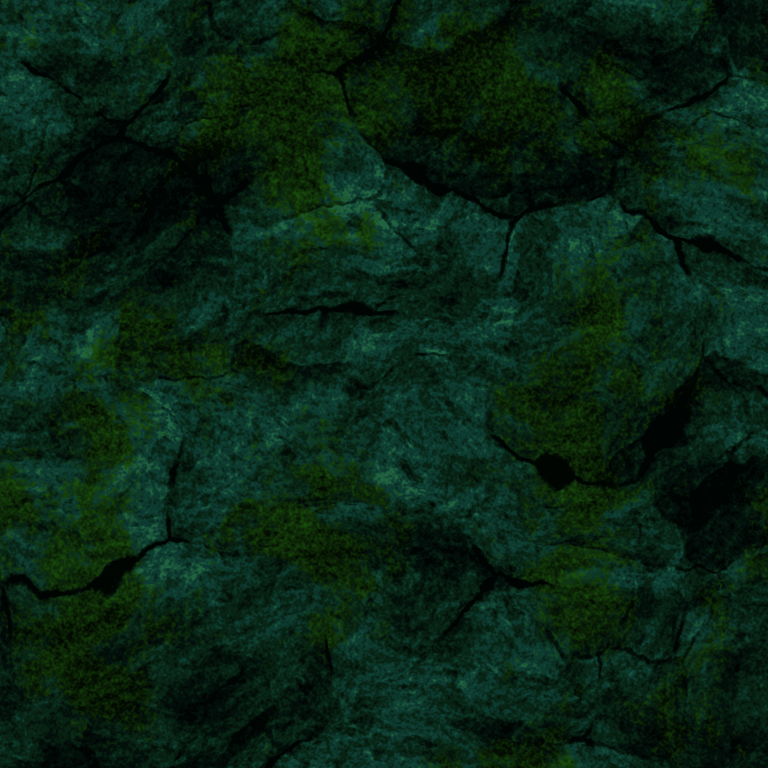
Write a Shadertoy shader that draws this texture.

```glsl
// A dark, damp cliff face in green light: fractured blocks, ledges and moss.
// Warped Voronoi cells give tilted facets and broken cracks; gradient noise
// gives rough relief, stains, overhang shadows, ragged moss and fine grain.

const vec3 HOLLOW = vec3(0.000, 0.015, 0.010);
const vec3 SHADOW = vec3(0.010, 0.060, 0.040);
const vec3 STONE  = vec3(0.030, 0.140, 0.080);
const vec3 TEAL   = vec3(0.050, 0.230, 0.190);
const vec3 PALE   = vec3(0.130, 0.390, 0.250);
const vec3 MOSS_DARK  = vec3(0.008, 0.035, 0.004);
const vec3 MOSS_LIGHT = vec3(0.090, 0.270, 0.035);

vec2 hash2(vec2 p) {
    vec3 q = fract(p.xyx * vec3(0.1031, 0.1030, 0.0973));
    q += dot(q, q.yzx + 33.33);
    return fract((q.xx + q.yz) * q.zy);
}

vec2 direction(float turn) {
    float angle = 6.2832 * turn;
    return vec2(cos(angle), sin(angle));
}

float corner(vec2 cell, vec2 offset) {
    return dot(direction(hash2(cell).x), offset);
}

float gradientNoise(vec2 p) {
    vec2 i = floor(p), f = fract(p);
    vec2 u = f * f * f * (f * (f * 6.0 - 15.0) + 10.0);
    vec2 e = vec2(1.0, 0.0);
    float low = mix(corner(i, f), corner(i + e, f - e), u.x);
    float high = mix(corner(i + e.yx, f - e.yx), corner(i + 1.0, f - 1.0), u.x);
    return mix(low, high, u.y);
}

float fbm(vec2 p, int octaves, float gain) {
    float sum = 0.0, amplitude = 1.0;
    for (int i = 0; i < octaves; i++) {
        sum += amplitude * gradientNoise(p);
        p = mat2(1.6, 1.2, -1.2, 1.6) * p + 7.3;
        amplitude *= gain;
    }
    return sum;
}

vec2 warp(vec2 p, float scale, float amount, int octaves) {
    return p + amount * vec2(fbm(p * scale + 3.1, octaves, 0.55),
                             fbm(p * scale + 47.7, octaves, 0.55));
}

// Distance to the nearest cell border, and the facet shade of the cell.
vec2 fracture(vec2 p, float softness) {
    vec2 base = floor(p), nearest = vec2(0.0), owner = base;
    float best = 9.0;
    for (int y = -1; y <= 1; y++)
    for (int x = -1; x <= 1; x++) {
        vec2 cell = base + vec2(x, y);
        vec2 toSite = cell + hash2(cell) - p;
        float d = dot(toSite, toSite);
        if (d < best) { best = d; nearest = toSite; owner = cell; }
    }
    float border = 9.0;
    for (int y = -2; y <= 2; y++)
    for (int x = -2; x <= 2; x++) {
        vec2 cell = owner + vec2(x, y);
        vec2 toSite = cell + hash2(cell) - p;
        vec2 across = toSite - nearest;
        if (dot(across, across) > 0.0001)
            border = min(border, dot(0.5 * (toSite + nearest), normalize(across)));
    }
    vec2 random = hash2(owner + 91.0);
    vec2 tilt = direction(random.x) + vec2(0.0, 0.5);
    float shade = 0.9 * (random.y - 0.5) - 0.75 * dot(nearest, tilt);
    return vec2(border, shade * smoothstep(0.0, softness, border));
}

// Light from the upper left across a noisy height field.
float relief(vec2 p, float scale, float reach) {
    vec2 toLight = reach * vec2(-0.5, 0.85);
    return fbm(p * scale, 6, 0.62) - fbm((p + toLight) * scale, 6, 0.62);
}

// Shadow that is crisp at a wandering ledge and fades out below it.
float overhang(vec2 p, float rows) {
    float height = fract(p.y * rows + 1.1 * fbm(p * vec2(2.0, 3.0) + 9.0, 4, 0.5));
    return smoothstep(0.62, 0.97, height) * (1.0 - smoothstep(0.975, 1.0, height));
}

float crackLine(float border, float width, float softness) {
    return 1.0 - smoothstep(0.3 * width, width + softness, border);
}

vec3 stoneColor(float tone) {
    vec3 color = mix(HOLLOW, SHADOW, smoothstep(-0.10, 0.20, tone));
    color = mix(color, STONE, smoothstep(0.17, 0.46, tone));
    color = mix(color, TEAL, smoothstep(0.44, 0.70, tone));
    return mix(color, PALE, smoothstep(0.70, 1.00, tone));
}

void mainImage(out vec4 fragColor, in vec2 fragCoord) {
    vec2 p = fragCoord / iResolution.y + vec2(5.2, 2.6);
    vec2 bent = warp(warp(p, 3.0, 0.07, 2), 14.0, 0.014, 5);

    // Blocks, rubble and shards; smaller pieces gather in broken regions.
    vec2 blocks = fracture(bent * vec2(3.3, 4.2), 0.014);
    vec2 rubble = fracture(bent * vec2(7.0, 9.0) + 20.0, 0.03);
    vec2 shards = fracture(bent * vec2(17.0, 21.0) + 55.0, 0.07);
    float broken = smoothstep(-0.30, 0.30, fbm(p * 2.6 + 31.0, 3, 0.5));

    // Surface light, weathering and broad shadows.
    float grain = fbm(p * 125.0, 2, 1.0);
    float stain = fbm(bent * vec2(8.0, 11.0) + 60.0, 5, 0.72);
    float band = fbm(p * vec2(1.6, 5.0) + 12.0, 4, 0.5);
    float ledges = overhang(bent, 4.5) * smoothstep(-0.1, 0.3, fbm(p * 3.5 + 70.0, 3, 0.5));
    float pits = smoothstep(0.25, 0.60, fbm(bent * vec2(24.0, 28.0) + 5.0, 4, 0.65));
    float tone = 0.55 + 0.24 * blocks.y + 0.20 * broken * rubble.y;
    tone += 0.17 * broken * shards.y;
    tone += 0.32 * fbm(p * vec2(2.2, 2.8) + 80.0, 3, 0.5);
    tone += 0.58 * relief(bent * vec2(0.8, 1.2), 9.0, 0.010);
    tone += 0.23 * stain + 0.24 * grain;
    tone -= 0.22 * smoothstep(0.0, 0.5, band) + 0.34 * ledges + 0.22 * pits;

    // Thin interrupted cracks, rarely opening into hollows.
    float opening = fbm(p * 5.5 + 17.0, 4, 0.55);
    float hollow = 0.14 * smoothstep(0.38, 0.80, opening);
    float crack = crackLine(blocks.x, 0.006 + hollow, 0.014);
    crack *= smoothstep(-0.08, 0.20, opening);
    float hairline = crackLine(rubble.x, 0.012, 0.024) * broken;
    hairline *= smoothstep(-0.05, 0.30, stain);
    float gloom = 1.0 - smoothstep(0.0, 0.14, blocks.x);
    tone -= 0.12 * gloom * smoothstep(-0.1, 0.4, opening);
    tone -= 0.70 * crack + 0.40 * hairline;

    // Speckled moss clings in small ragged patches.
    float growth = fbm(bent * vec2(4.6, 3.6) + 140.0, 6, 0.72);
    float moss = 0.95 * smoothstep(0.08, 0.42, growth + 0.30 * grain);
    float mossTone = clamp(tone + 0.26 * grain - 0.04, 0.0, 1.1);
    vec3 mossColor = mix(MOSS_DARK, MOSS_LIGHT, mossTone);

    vec3 color = mix(stoneColor(tone), mossColor, moss * (1.0 - 0.8 * crack));
    fragColor = vec4(color, 1.0);
}
```
